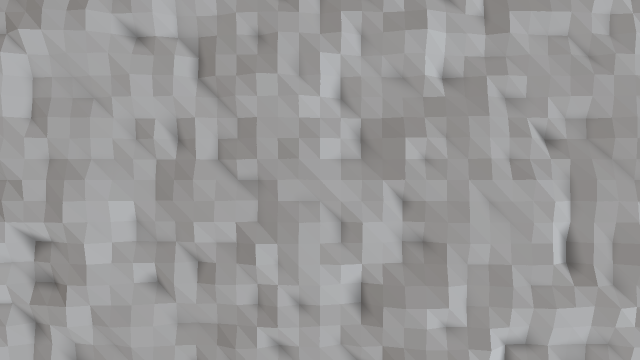
Write a WebGL 1 fragment shader that draws this background.

```glsl
precision highp float;
// A matte low-poly relief seen from above: a square grid of raised vertices,
// each cell split into two flat facets. Perspective shifts the vertices, the
// topmost facet is lit from the lower right, and hollows get soft occlusion.

uniform vec2 u_resolution;

#define ROWS 17.2          // grid cells per canvas height
#define RELIEF 1.3         // height of the relief in cells
#define PERSPECTIVE 0.05   // outward shift of raised vertices
#define WOBBLE 0.03        // sideways vertex jitter in cells
#define SWELL_SIZE 2.6     // cells per broad hill
#define CONTRAST 0.8       // strength of the directional light
#define EXPOSURE 0.67      // tone of a level facet
#define OCCLUSION 0.32     // darkening inside hollows
#define LIGHT_DIR vec2(0.84, -0.54)
#define SHADE_COLOR vec3(0.465, 0.447, 0.433)
#define LIT_COLOR vec3(0.675, 0.680, 0.687)

vec3 hash32(vec2 id) {
  vec3 q = fract(id.xyx * vec3(0.1031, 0.1030, 0.0973));
  q += dot(q, q.yzx + 33.33);
  return fract((q.xxy + q.yzz) * q.zyx);
}

// Smooth value noise for the broad hills, from -0.5 to 0.5.
float swell(vec2 p) {
  vec2 id = floor(p), f = fract(p);
  f = f * f * (3.0 - 2.0 * f);
  float low = mix(hash32(id).x, hash32(id + vec2(1.0, 0.0)).x, f.x);
  float high = mix(hash32(id + vec2(0.0, 1.0)).x, hash32(id + 1.0).x, f.x);
  return mix(low, high, f.y) - 0.5;
}

// Grid vertex: position in the view plane, and height.
vec3 gridVertex(vec2 id) {
  vec3 rnd = hash32(id + 64.0);
  float level = floor(rnd.z * 3.0) * 0.5;
  float h = 0.6 * (mix(level, rnd.x, 0.35) - 0.5) + swell(id / SWELL_SIZE + 150.3);
  return vec3(id * (1.0 + h * PERSPECTIVE) + (rnd.yx - 0.5) * WOBBLE, h);
}

float cross2(vec2 a, vec2 b) {
  return a.x * b.y - a.y * b.x;
}

// Keeps the facet abc if it covers p and lies above the height found so far.
void addFacet(vec2 p, vec3 a, vec3 b, vec3 c, inout float top, inout vec3 normal) {
  vec3 ab = b - a, ac = c - a;
  float area = cross2(ab.xy, ac.xy);
  if (area < 0.001) return;
  float wb = cross2(p - a.xy, ac.xy) / area;
  float wc = cross2(ab.xy, p - a.xy) / area;
  float height = a.z + wb * ab.z + wc * ac.z;
  if (min(min(wb, wc), 1.0 - wb - wc) > -0.001 && height > top) {
    top = height;
    vec3 scale = vec3(1.0, 1.0, RELIEF);
    normal = normalize(cross(ab * scale, ac * scale));
  }
}

// Mean height of the neighbourhood, used to find hollows.
float meanHeight(vec2 p) {
  vec2 base = floor(p);
  float sum = 0.0, total = 0.0;
  for (int j = -2; j <= 3; j++) {
    for (int i = -2; i <= 3; i++) {
      vec3 v = gridVertex(base + vec2(float(i), float(j)));
      vec2 d = p - v.xy;
      float weight = max(0.0, 1.0 - dot(d, d) / 5.0);
      weight *= weight;
      sum += weight * v.z;
      total += weight;
    }
  }
  return sum / total;
}

// Offset of one of four samples inside a pixel, in pixels.
vec2 sampleOffset(int s) {
  return 0.5 * vec2(mod(float(s), 2.0), floor(float(s) * 0.5)) - 0.25;
}

void main() {
  float cellsPerPixel = ROWS / u_resolution.y;
  vec2 p = (gl_FragCoord.xy - 0.5 * u_resolution) * cellsPerPixel;

  float top[4];
  vec3 normal[4];
  for (int s = 0; s < 4; s++) {
    top[s] = -2.0;
    normal[s] = vec3(0.0, 0.0, 1.0);
  }

  // Find the topmost facet under each sample.
  for (int j = -1; j <= 1; j++) {
    for (int i = -1; i <= 1; i++) {
      vec2 id = floor(p) + vec2(float(i), float(j));
      vec3 lowerLeft = gridVertex(id);
      vec3 lowerRight = gridVertex(id + vec2(1.0, 0.0));
      vec3 upperLeft = gridVertex(id + vec2(0.0, 1.0));
      vec3 upperRight = gridVertex(id + 1.0);
      for (int s = 0; s < 4; s++) {
        vec2 q = p + sampleOffset(s) * cellsPerPixel;
        addFacet(q, lowerLeft, lowerRight, upperLeft, top[s], normal[s]);
        addFacet(q, upperRight, upperLeft, lowerRight, top[s], normal[s]);
      }
    }
  }

  // Light the samples and average them.
  float surroundings = meanHeight(p);
  vec3 color = vec3(0.0);
  for (int s = 0; s < 4; s++) {
    float tone = EXPOSURE + CONTRAST * dot(normal[s].xy, LIGHT_DIR);
    float hollow = smoothstep(0.05, 0.42, surroundings - top[s]);
    color += 0.25 * mix(SHADE_COLOR, LIT_COLOR, tone) * (1.0 - OCCLUSION * hollow);
  }
  gl_FragColor = vec4(color, 1.0);
}
```
